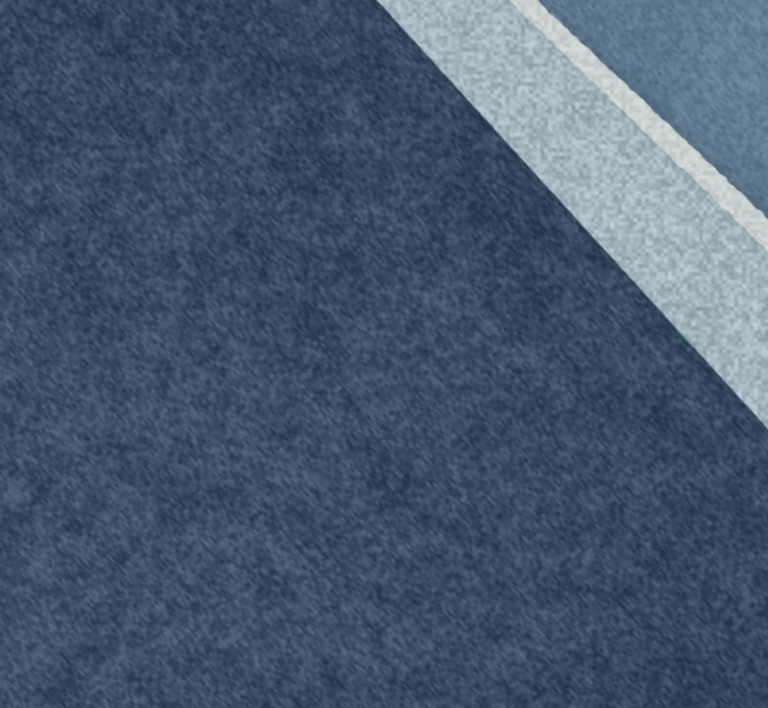
A Shadertoy shader for this texture:

```glsl
const vec3 NAVY_DARK = vec3(0.165, 0.235, 0.335);
const vec3 NAVY_MID = vec3(0.218, 0.290, 0.390);
const vec3 NAVY_LIGHT = vec3(0.275, 0.353, 0.445);
const vec3 BAND = vec3(0.640, 0.710, 0.740);
const vec3 STRIPE = vec3(0.785, 0.820, 0.815);
const vec3 CORNER = vec3(0.365, 0.470, 0.553);
const vec3 GLINT = vec3(0.36, 0.66, 0.62);

// Edge lines as start.xy, end.xy in units of canvas height
const vec4 BAND_EDGE = vec4(0.532, 1.0, 1.082, 0.397);
const vec4 STRIPE_LOW = vec4(0.718, 1.0, 1.082, 0.648);
const vec4 STRIPE_HIGH = vec4(0.758, 1.0, 1.082, 0.694);
const vec2 GLINT_POS = vec2(0.966, 0.525);

const float ASPECT = 1.0847;
const float EDGE_SOFTNESS = 0.0022;
const float GRAIN_FREQ = 215.0;
const float TWILL_ANGLE = -0.85;
const float NAVY_GRAIN = 2.1;
const float MOTTLE = 1.15;
const float STREAKS = 0.45;
const float TONE_SHIFT = -0.07;
const float BAND_GRAIN = 0.26;
const float STRIPE_GRAIN = 0.10;
const float CORNER_GRAIN = 0.14;

float hash(vec2 cell) {
    uvec2 q = uvec2(ivec2(cell)) * uvec2(1597u, 3571u);
    uint n = (q.x ^ (q.y << 8)) * 747796u + 28913u;
    n = (n ^ (n >> 15)) * 277803u;
    n = (n ^ (n >> 13)) * 668265u;
    return float((n ^ (n >> 16)) & 65535u) / 65535.0;
}

float noise(vec2 p) {
    vec2 i = floor(p), f = fract(p);
    f = f * f * (3.0 - 2.0 * f);
    float low = mix(hash(i), hash(i + vec2(1, 0)), f.x);
    float high = mix(hash(i + vec2(0, 1)), hash(i + vec2(1, 1)), f.x);
    return mix(low, high, f.y);
}

// Layered noise centred on zero
float fbm(vec2 p) {
    float sum = 0.0, amp = 0.5;
    for (int i = 0; i < 4; i++) {
        sum += amp * (noise(p) - 0.5);
        p = mat2(1.6, 1.2, -1.2, 1.6) * p + 17.3;
        amp *= 0.72;
    }
    return sum;
}

// Signed distance to a line, positive towards the upper right
float lineDistance(vec2 p, vec4 line) {
    vec2 dir = normalize(line.zw - line.xy);
    return dot(p - line.xy, vec2(-dir.y, dir.x));
}

float cover(float d) {
    float w = max(EDGE_SOFTNESS, 0.75 / iResolution.y);
    return smoothstep(-w, w, d);
}

// Short slanted fibres broken up by specks
float twill(vec2 p) {
    float c = cos(TWILL_ANGLE), s = sin(TWILL_ANGLE);
    vec2 q = vec2(c * p.x + s * p.y, c * p.y - s * p.x) * GRAIN_FREQ;
    float fibre = noise(q * vec2(0.55, 1.25)) - 0.5;
    float speck = noise(q * 0.8 + 41.0) - 0.5;
    return 0.55 * fibre + 0.45 * speck;
}

vec3 navyCloth(vec2 p, float grain) {
    float tone = TONE_SHIFT + grain * NAVY_GRAIN;
    tone += MOTTLE * fbm(p * 30.0);
    tone += STREAKS * fbm(p * vec2(3.0, 12.0) + vec2(0.0, p.x * 1.5));

    // Broad wear: pale lower left, deeper along the top and right
    vec2 worn = p - vec2(0.0, 0.2);
    tone += 0.30 * exp(-3.0 * dot(worn, worn));
    tone -= 0.12 * smoothstep(0.55, 1.0, p.y);
    tone -= 0.10 * smoothstep(0.6, 1.08, p.x);
    return tone < 0.0 ? mix(NAVY_MID, NAVY_DARK, min(-tone * 1.5, 1.5))
                      : mix(NAVY_MID, NAVY_LIGHT, min(tone * 1.5, 1.8));
}

void mainImage(out vec4 fragColor, in vec2 fragCoord) {
    vec2 p = fragCoord / iResolution.xy * vec2(ASPECT, 1.0);
    float grain = twill(p);
    float speckle = noise(p * GRAIN_FREQ * 0.85 + 90.0) - 0.5;

    // Slightly frayed edges
    float fray = 0.003 * (noise(p * 120.0) - 0.5);
    float bandDist = lineDistance(p, BAND_EDGE) + 0.3 * fray;
    float lowDist = lineDistance(p, STRIPE_LOW) + fray;
    float highDist = lineDistance(p, STRIPE_HIGH) + fray;

    // Dark cloth with a thin shadow beside the band
    vec3 color = navyCloth(p, grain);
    color *= 1.0 - 0.14 * exp(-abs(bandDist) / 0.006);

    // Pale band
    vec3 band = BAND + BAND_GRAIN * (0.6 * speckle + 0.4 * grain);
    band += 0.04 * fbm(p * 14.0);
    band *= 1.0 - 0.08 * exp(-max(-lowDist, 0.0) / 0.005);
    color = mix(color, band, cover(bandDist));

    // Bright stripe
    vec3 stripe = STRIPE + STRIPE_GRAIN * speckle;
    color = mix(color, stripe, cover(lowDist));

    // Blue corner, paler towards the right side
    vec3 corner = CORNER + CORNER_GRAIN * grain + 0.03 * fbm(p * vec2(22.0, 7.0));
    corner += 0.03 * smoothstep(0.9, 1.08, p.x) * smoothstep(0.72, 0.9, p.y);
    corner *= 1.0 - 0.10 * exp(-max(highDist, 0.0) / 0.012);
    color = mix(color, corner, cover(highDist));

    // Small green glint on the band edge
    float glint = exp(-dot(p - GLINT_POS, p - GLINT_POS) / 0.0002);
    color = mix(color, GLINT, 0.5 * glint * exp(-abs(bandDist) / 0.003));

    fragColor = vec4(clamp(color, 0.0, 1.0), 1.0);
}
```
